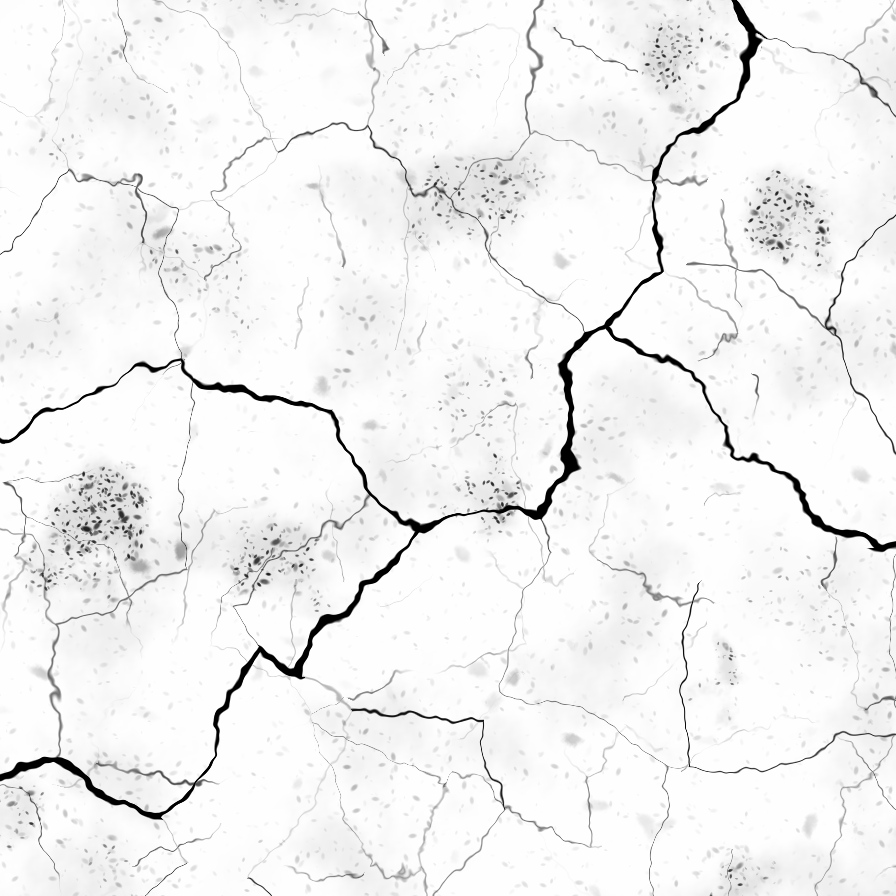
A WebGL 2 fragment shader for this texture:

```glsl
#version 300 es
precision highp float;
// Cracked pale plaster: warped Voronoi borders form the cracks, and borders
// between large plates open into wide black fissures. Cellular grains, gathered
// in ragged patches, add the grit, pits and faint mottling.

uniform vec2 u_resolution;
out vec4 fragColor;

vec2 hash2(vec2 cell) {
    vec3 q = fract(cell.xyx * vec3(0.1031, 0.1030, 0.0973));
    q += dot(q, q.yzx + 33.33);
    return fract((q.xx + q.yz) * q.zy);
}

// Layered, rotated sines: a rough vector field of about -1..1.
vec2 ripple(vec2 p, float freq) {
    vec2 q = p * freq, sum = vec2(0.0);
    float amp = 0.5;
    for (int i = 0; i < 6; i++) {
        q = mat2(0.8, 0.6, -0.6, 0.8) * q * 2.0 + 1.3;
        sum += amp * sin(q.yx + 1.5 * sin(q * 0.7));
        amp *= 0.53;
    }
    return sum;
}

// Plate number of a point; the difference of two plates sets the fissure width.
float plate(vec2 p) {
    float ridge = 0.06 + 0.5 * smoothstep(0.15, 0.62, p.x) - 0.1 * smoothstep(0.7, 0.95, p.x);
    if (p.y < ridge) return 0.0;
    if (p.x > 0.69 + 0.17 * smoothstep(0.72, 0.92, p.y)) return 3.0;
    return p.y < 0.54 - 0.13 * smoothstep(0.25, 0.47, p.x) ? 1.0 : 1.5;
}

// Darkness of Voronoi borders; gap is the share of borders that stay closed.
float cracks(vec2 p, float scale, float fissure, float gap) {
    vec2 g = p * scale, home = vec2(0.0), toHome = vec2(9.0);
    for (int y = -1; y <= 1; y++)
    for (int x = -1; x <= 1; x++) {
        vec2 cell = floor(g) + vec2(x, y);
        vec2 toSite = cell + hash2(cell) - g;
        if (dot(toSite, toSite) < dot(toHome, toHome)) {
            toHome = toSite;
            home = cell;
        }
    }
    float px = 1.0 / u_resolution.y, ink = 0.0;
    float homePlate = plate((g + toHome) / scale);
    float swell = 0.75 + 0.3 * sin(p.x * 19.0 + 4.0 * p.y) + 0.25 * sin(p.y * 83.0 + p.x * 61.0);
    for (int y = -2; y <= 2; y++)
    for (int x = -2; x <= 2; x++) {
        if (x == 0 && y == 0) continue;
        vec2 cell = home + vec2(x, y);
        vec2 toSite = cell + hash2(cell) - g;
        float dist = dot(0.5 * (toHome + toSite), normalize(toSite - toHome)) / scale;
        vec2 pick = hash2((home + cell) * 1.7 + 9.0);
        float split = fissure * min(abs(plate((g + toSite) / scale) - homePlate), 1.0);
        float width = 0.0004 + 0.0011 * pick.y * pick.y + split * swell;
        float strength = max(smoothstep(gap, 1.0, pick.x), step(0.0001, split));
        ink = max(ink, strength * (1.0 - smoothstep(width - px, width + px, dist)));
    }
    return ink;
}

// Scattered elongated grains; density decides how many appear and how dark.
float grit(vec2 p, float scale, float density) {
    vec2 g = p * scale;
    float ink = 0.0;
    for (int y = -1; y <= 1; y++)
    for (int x = -1; x <= 1; x++) {
        vec2 cell = floor(g) + vec2(x, y);
        vec2 pick = hash2(cell + 71.0), v = cell + hash2(cell) - g;
        float angle = 6.28 * fract(pick.x * 37.0);
        v = mat2(cos(angle), sin(angle), -sin(angle), cos(angle)) * v;
        float radius = 0.35 + 0.45 * pick.y;
        float body = 1.0 - smoothstep(0.3 * radius, radius, length(v * vec2(1.0, 1.8)));
        ink = max(ink, body * clamp((density - pick.x) * 4.0, 0.0, 1.0) * (0.25 + 0.75 * pick.y));
    }
    return ink;
}

// Ragged round areas where the surface has crumbled.
float patches(vec2 p) {
    vec2 g = p * 4.0;
    float cover = 0.0;
    for (int y = -1; y <= 1; y++)
    for (int x = -1; x <= 1; x++) {
        vec2 cell = floor(g) + vec2(x, y);
        vec2 pick = hash2(cell + 23.0);
        float radius = 0.12 + 0.3 * pick.y;
        float dist = length(cell + hash2(cell + 5.0) - g);
        cover = max(cover, pick.x * (1.0 - smoothstep(0.2 * radius, radius, dist)));
    }
    return cover;
}

void main() {
    vec2 p = gl_FragCoord.xy / u_resolution;
    vec2 rough = ripple(p, 6.0);
    vec2 cloud = 0.5 + 0.5 * ripple(p + 3.7, 9.0);

    // Wide and medium cracks, then hairlines that fade in and out.
    float ink = cracks(p + 0.04 * rough, 5.0, 0.0042, 0.15);
    float hairline = cracks(p + 0.035 * ripple(p + 1.9, 8.0) + 2.3, 9.0, 0.0, 0.4);
    ink = max(ink, 0.7 * hairline * smoothstep(0.2, 0.7, cloud.x));

    // Crumbled patches, dark pits and pale mottling.
    float crumble = patches(p + 0.05 * ripple(p + 5.1, 14.0));
    float grains = max(grit(p, 190.0, 0.04 + 0.65 * crumble), grit(p + 0.4, 95.0, 0.5 * crumble));
    float pits = grit(p + 0.006 * ripple(p, 40.0), 42.0, 0.05) * 2.5 * cloud.y;
    float mottle = 0.3 * grit(p + 0.7, 120.0, 0.05 + 0.4 * cloud.x * cloud.y);
    float film = 0.06 * smoothstep(0.5, 1.0, cloud.y) + 0.12 * crumble;

    float tone = 0.995 * (1.0 - ink) * (1.0 - 0.85 * grains) * (1.0 - min(pits, 0.8));
    tone *= (1.0 - mottle) * (1.0 - film);
    fragColor = vec4(vec3(tone), 1.0);
}
```
